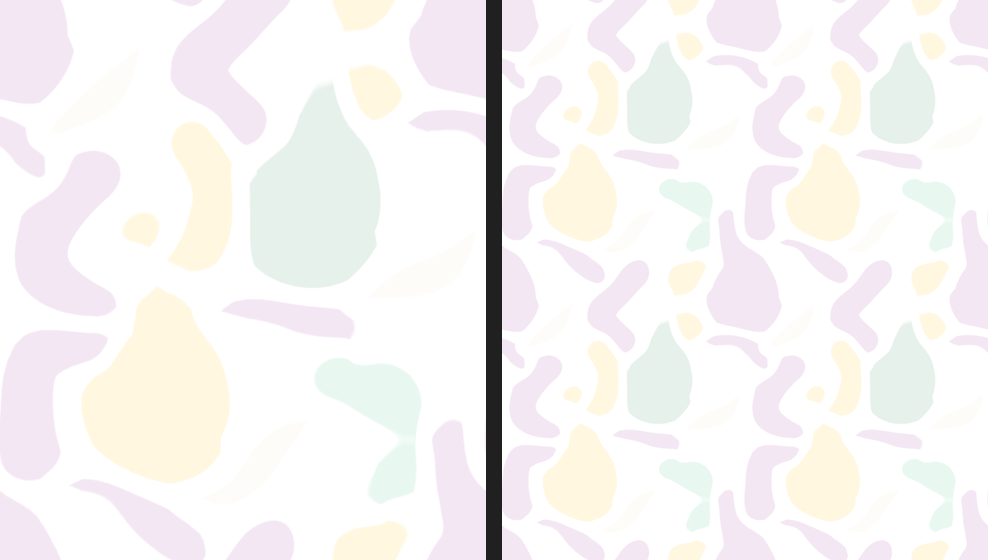
Left, the tile; right, the same tile 2 across and 2 down.
Write a Shadertoy shader that draws this pattern.

```glsl
const vec2 TILE = vec2(0.867, 1.0);
const int COUNT = 15;          // blobs per tile
const int LATTICE_STEP = 4;    // sideways step of the wrapping lattice
const int KINDS = 5;           // pear, crescent, leaf, slim band, wide band
const int SEGMENTS = 14;       // pieces per centre line
const float JITTER = 0.03;
const float TURN = 0.4;        // spread of directions, radians
const float SWAY = 0.018;      // S-shaped bend of the centre line
const float WARP = 0.007;      // waviness of the outlines
const float GAP = 0.03;        // white channel between neighbours
const float ROUNDING = 0.03;
const float TAU = 6.2831853;

const vec3 WHITE = vec3(1.0);
const vec3 PALETTE[5] = vec3[5](
    vec3(0.957, 0.906, 0.957),  // lilac
    vec3(1.0, 0.968, 0.878),    // cream
    vec3(0.906, 0.945, 0.925),  // sage
    vec3(0.910, 0.973, 0.945),  // mint
    vec3(0.992, 0.988, 0.972)); // ivory
const int COLOR_OF[COUNT] = int[COUNT](0, 0, 4, 3, 0, 1, 0, 4, 0, 1, 2, 0, 4, 0, 1);

// Per kind: direction, length, pivot along the length, bend
const vec4 SPINE[KINDS] = vec4[KINDS](
    vec4(1.83, 0.30, 0.3, 0.03),
    vec4(2.44, 0.27, 0.5, 0.045),
    vec4(0.91, 0.26, 0.5, 0.02),
    vec4(1.55, 0.24, 0.5, 0.085),
    vec4(1.10, 0.24, 0.5, 0.07));

// Per kind: control radii at start, middle and end
const vec3 RADII[KINDS] = vec3[KINDS](
    vec3(0.140, 0.030, 0.060),
    vec3(0.030, 0.052, 0.003),
    vec3(0.003, 0.054, 0.003),
    vec3(0.048, 0.050, 0.056),
    vec3(0.062, 0.046, 0.050));

float hash(float n) {
    return fract(sin(n * 12.99 + 4.1) * 4375.85);
}

float smoothMax(float a, float b, float k) {
    float h = max(k - abs(a - b), 0.0) / k;
    return max(a, b) + 0.25 * h * h * k;
}

vec2 spinePoint(float t, vec4 spine, float bend, float sway) {
    return vec2((t - spine.z) * spine.y,
                bend * (4.0 * t * (1.0 - t) - 0.66) + sway * sin(TAU * t));
}

float spineRadius(float t, vec3 r) {
    return mix(mix(r.x, r.y, t), mix(r.y, r.z, t), t);
}

// Distance to a curved stroke of varying width
float blobDistance(vec2 p, int index) {
    float id = float(index);
    int kind = index % KINDS;
    vec4 spine = SPINE[kind];
    float bend = spine.w * (hash(id + 31.0) < 0.5 ? -1.0 : 1.0);
    float sway = SWAY * (2.0 * hash(id + 57.0) - 1.0);
    float angle = spine.x + TURN * sin(id * 2.4);
    float c = cos(angle), s = sin(angle);
    p = vec2(c * p.x + s * p.y, c * p.y - s * p.x);

    float dist = 1.0;
    vec2 a = spinePoint(0.0, spine, bend, sway);
    for (int j = 0; j < SEGMENTS; j++) {
        vec2 b = spinePoint(float(j + 1) / float(SEGMENTS), spine, bend, sway);
        vec2 ab = b - a;
        float h = clamp(dot(p - a, ab) / dot(ab, ab), 0.0, 1.0);
        float t = (float(j) + h) / float(SEGMENTS);
        dist = min(dist, length(p - a - ab * h) - spineRadius(t, RADII[kind]));
        a = b;
    }
    return dist;
}

// Wrapping lattice position with a small offset
vec2 blobCenter(int index) {
    float id = float(index);
    vec2 cell = vec2(float(index * LATTICE_STEP % COUNT), id + 0.5) / float(COUNT);
    return cell * TILE + JITTER * (vec2(hash(id), hash(id + 19.0)) - 0.5);
}

void mainImage(out vec4 fragColor, in vec2 fragCoord) {
    vec2 uv = fragCoord / iResolution.xy;
    vec2 p = uv * TILE;

    // Layered sines with whole periods keep the warp seamless
    p += WARP * sin(TAU * (2.0 * uv.yx + vec2(1.0, -1.0) * uv + vec2(0.1, 0.6)));
    p += 0.5 * WARP * sin(TAU * (4.0 * uv.yx + vec2(-2.0, 1.0) * uv + vec2(0.4, 0.2)));

    // Nearest and second nearest blob
    float nearest = 1.0, second = 1.0;
    int owner = 0;
    for (int i = 0; i < COUNT; i++) {
        vec2 offset = p - blobCenter(i);
        offset -= TILE * floor(offset / TILE + 0.5);
        float d = blobDistance(offset, i);
        if (d < nearest) {
            second = nearest;
            nearest = d;
            owner = i;
        } else {
            second = min(second, d);
        }
    }

    // Cut a rounded channel where neighbours crowd each other
    float edge = smoothMax(nearest, 0.5 * (nearest - second + GAP), ROUNDING);
    float pixel = 1.0 / iResolution.y;
    float cover = 1.0 - smoothstep(-pixel, pixel, edge);
    fragColor = vec4(mix(WHITE, PALETTE[COLOR_OF[owner]], cover), 1.0);
}
```
